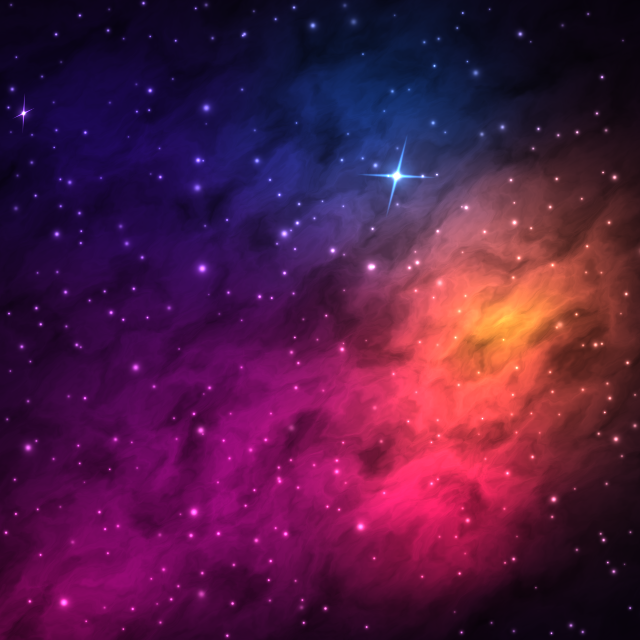
Write a Shadertoy shader that draws this background.

```glsl
// A colourful nebula: soft elliptical lights are added up over a dark sky,
// bent and shaded by warped gradient noise. Hashed grids scatter stars that
// take the local hue, and two stars carry tapering spikes.

const vec3 SKY     = vec3(0.055, 0.018, 0.095);
const vec3 MAGENTA = vec3(0.37, 0.01, 0.26);
const vec3 ROSE    = vec3(0.25, 0.01, 0.14);
const vec3 VIOLET  = vec3(0.11, 0.005, 0.12);
const vec3 INDIGO  = vec3(0.04, 0.01, 0.19);
const vec3 BLUE    = vec3(0.00, 0.14, 0.27);
const vec3 NAVY    = vec3(0.03, 0.03, 0.12);
const vec3 MAUVE   = vec3(0.23, 0.16, 0.17);
const vec3 ORANGE  = vec3(0.70, 0.29, 0.10);
const vec3 YELLOW  = vec3(0.25, 0.36, 0.00);
const vec3 RED     = vec3(0.44, 0.02, 0.14);
const vec3 CRIMSON = vec3(0.20, 0.02, 0.07);
const vec3 UMBER   = vec3(0.14, 0.07, 0.04);
const vec3 BLUE_STAR   = vec3(0.25, 0.65, 1.0);
const vec3 VIOLET_STAR = vec3(0.65, 0.35, 1.0);

const float STREAK_ANGLE = 0.65;  // direction of the gas streaks
const float BEND = 0.035;         // how far noise displaces the lights
const float CLOUD_CONTRAST = 0.65;
const float WISP_CONTRAST = 0.35;
const int OCTAVES = 5;
const int STAR_LAYERS = 3;
const float STAR_SHARE = 0.34;    // part of the cells that hold a star

mat2 rotation(float a) {
    float c = cos(a), s = sin(a);
    return mat2(c, -s, s, c);     // turns direction a onto the x axis
}

vec3 hash3(vec2 cell) {
    vec3 h = fract(cell.xyx * vec3(0.1031, 0.1030, 0.0973));
    h += dot(h, h.yxz + 33.33);
    return fract((h.xxy + h.yzz) * h.zyx);
}

float cornerRamp(vec2 cell, vec2 offset) {
    float a = 6.2832 * hash3(cell).x;
    return dot(vec2(cos(a), sin(a)), offset);
}

float gradientNoise(vec2 p) {
    vec2 i = floor(p), f = fract(p);
    vec2 u = f * f * f * (f * (f * 6.0 - 15.0) + 10.0);
    vec2 e = vec2(1.0, 0.0);
    return mix(mix(cornerRamp(i, f), cornerRamp(i + e, f - e), u.x),
               mix(cornerRamp(i + e.yx, f - e.yx),
                   cornerRamp(i + e.xx, f - e.xx), u.x), u.y);
}

// x: smooth cloud around zero, y: thin ridges from 0 to 1
vec2 fractalNoise(vec2 p) {
    vec2 sum = vec2(0.0);
    float weight = 0.5;
    for (int i = 0; i < OCTAVES; i++) {
        float n = gradientNoise(p);
        sum += weight * vec2(n * 1.5, pow(1.0 - min(abs(n) * 1.6, 1.0), 3.0));
        p = rotation(0.3) * p * 2.03 + 17.3;
        weight *= 0.56;
    }
    return sum;
}

float glow(vec2 p, vec2 centre, vec2 radii, float angle) {
    vec2 q = rotation(angle) * (p - centre) / radii;
    return exp(-dot(q, q));
}

vec3 nebulaLight(vec2 p) {
    vec3 c = SKY * (0.35 + 0.75 * glow(p, vec2(0.45, 0.5), vec2(0.6), 0.0));
    // cool side
    c += INDIGO  * glow(p, vec2(0.18, 0.77), vec2(0.23, 0.18), 0.0);
    c += BLUE    * glow(p, vec2(0.59, 0.79), vec2(0.19, 0.18), 0.3);
    c += NAVY    * glow(p, vec2(0.46, 0.72), vec2(0.16, 0.12), 0.2);
    c += VIOLET  * glow(p, vec2(0.24, 0.48), vec2(0.30, 0.21), 0.2);
    c += MAGENTA * glow(p, vec2(0.34, 0.23), vec2(0.34, 0.20), 0.4);
    c += ROSE    * glow(p, vec2(0.04, 0.03), vec2(0.20, 0.12), 0.3);
    // warm side
    c += MAUVE   * glow(p, vec2(0.68, 0.64), vec2(0.19, 0.11), -0.1);
    c += UMBER   * glow(p, vec2(0.92, 0.48), vec2(0.14, 0.27), 0.0);
    c += CRIMSON * glow(p, vec2(0.63, 0.33), vec2(0.26, 0.20), 0.6);
    c += RED     * glow(p, vec2(0.71, 0.21), vec2(0.14, 0.10), 0.5);
    c += ORANGE  * glow(p, vec2(0.75, 0.45), vec2(0.23, 0.165), 0.9);
    c += YELLOW  * glow(p, vec2(0.784, 0.486), vec2(0.07, 0.05), 0.4);
    return c;
}

// One star per lit cell; later layers hold fewer, larger stars
vec3 scatteredStars(vec2 p, vec3 tint) {
    vec3 light = vec3(0.0);
    float cells = 27.0, radius = 0.0015;
    for (int i = 0; i < STAR_LAYERS; i++) {
        vec2 g = p * cells + float(i) * 41.0;
        vec3 h = hash3(floor(g) + 9.0);
        vec3 k = hash3(floor(g) + 73.0);
        float d = length(fract(g) - 0.18 - 0.64 * h.xy) / cells;
        float r = radius * mix(0.75, 1.2, k.x);
        float lit = step(1.0 - STAR_SHARE, h.z) * mix(0.25, 0.95, k.y);
        float core = exp(-d * d / (r * r));
        float halo = exp(-d * d / (6.0 * r * r));
        light += lit * (core * mix(tint, vec3(1.0), 0.4) + 0.4 * halo * tint);
        cells *= 0.53;
        radius *= 1.6;
    }
    return light;
}

float spike(vec2 d, float angle, float reach, float width) {
    vec2 q = abs(rotation(angle) * d);
    float taper = max(1.0 - q.x / reach, 0.0);
    float across = q.y / (width * (0.45 + 0.55 * taper));
    return taper * exp(-across * across);
}

vec3 spikedStar(vec2 d, vec2 angles, vec2 reach, vec3 tint) {
    float size = max(reach.x, reach.y);
    float rays = spike(d, angles.x, reach.x, size * 0.035)
               + spike(d, angles.y, reach.y, size * 0.035);
    float r2 = dot(d, d) / (size * size);
    return tint * (1.1 * rays + 0.4 * exp(-r2 * 12.0)) + exp(-r2 * 130.0);
}

void mainImage(out vec4 fragColor, in vec2 fragCoord) {
    vec2 res = iResolution.xy;
    vec2 p = (fragCoord - 0.5 * res) / min(res.x, res.y) + 0.5;

    // streaked gas, gently warped by a second noise field
    vec2 q = rotation(STREAK_ANGLE) * p * vec2(5.0, 8.5);
    vec2 warp = vec2(fractalNoise(q + 3.1).x, fractalNoise(q + 29.7).x);
    vec2 gas = fractalNoise(q * 1.5 + 0.6 * warp + 11.0);
    float shade = 1.0 + CLOUD_CONTRAST * gas.x + WISP_CONTRAST * (gas.y - 0.42);

    vec3 light = nebulaLight(p + BEND * warp);
    vec3 color = light * max(shade, 0.4);

    vec3 tint = light / max(light.r, max(light.g, light.b));
    color += scatteredStars(p, mix(tint, vec3(1.0), 0.2));
    color += spikedStar(p - vec2(0.620, 0.725), vec2(-0.04, 1.32),
                        vec2(0.062, 0.068), BLUE_STAR);
    color += spikedStar(p - vec2(0.037, 0.823), vec2(0.45, 1.52),
                        vec2(0.020, 0.032), VIOLET_STAR);
    fragColor = vec4(clamp(color, 0.0, 1.0), 1.0);
}
```
